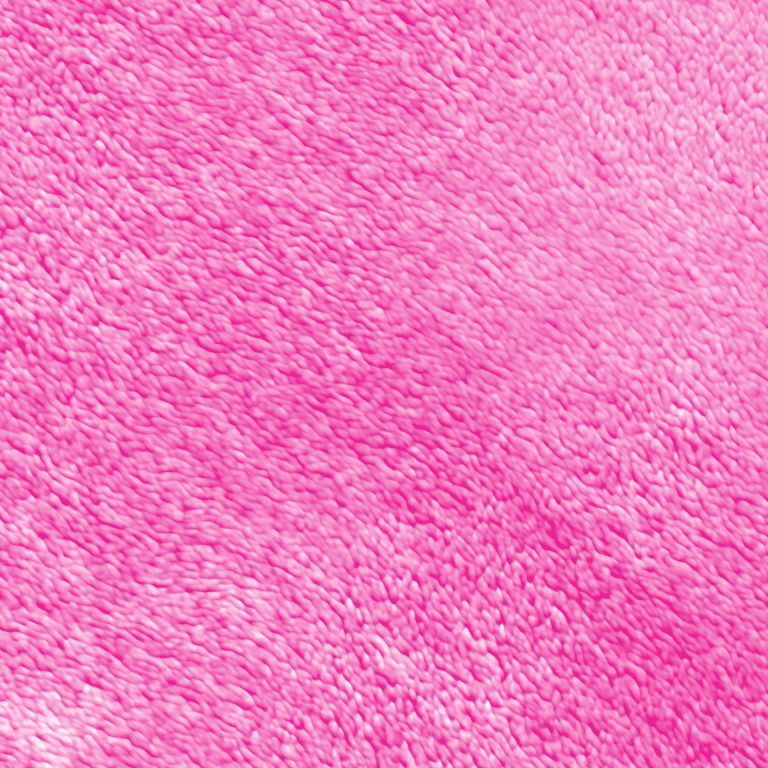
Write a Shadertoy shader that draws this texture.

```glsl
// Pink plush fleece: short combed tufts over soft folds of light and shade.

const vec3  DEEP_PINK     = vec3(0.93, 0.26, 0.64);
const vec3  PALE_PINK     = vec3(0.98, 0.75, 0.88);
const float BASE_TONE     = 0.48;
const float TUFTS         = 98.0;   // tufts across the canvas
const float TUFT_STRETCH  = 1.42;   // length gain, width shrinks by the same
const float TUFT_SOFTNESS = 5.2;    // higher gives crisper tuft borders
const float LIT_GAIN      = 0.92;   // light side against shadow side
const float CREVICE_GAIN  = 0.62;   // darkness of the gaps
const float TUFT_VARIETY  = 0.50;   // brightness spread between tufts
const float CLUMP_GAIN    = 0.30;
const float FIBRE_GAIN    = 0.30;
const float FOLD_GAIN     = 0.80;
const vec2  LIGHT_DIR     = vec2(0.45, 0.89);

// Broad folds: centre x, centre y, radius, brightness change
const int FOLD_COUNT = 11;
const vec4 FOLDS[FOLD_COUNT] = vec4[](
    vec4(0.93, 0.82, 0.28,  0.30),
    vec4(0.06, 0.05, 0.08,  0.58),
    vec4(0.29, 0.20, 0.06,  0.28),
    vec4(0.06, 0.70, 0.14,  0.13),
    vec4(0.90, 0.54, 0.06,  0.16),
    vec4(0.62, 0.09, 0.06,  0.18),
    vec4(0.45, 0.26, 0.09,  0.14),
    vec4(0.92, 0.08, 0.20, -0.32),
    vec4(0.52, 0.43, 0.18, -0.18),
    vec4(0.72, 0.26, 0.12, -0.14),
    vec4(0.33, 0.63, 0.14, -0.07));

float hash(vec2 p) {
    return fract(sin(dot(p, vec2(127.1, 311.7))) * 43758.5453);
}

vec2 hash2(vec2 p) {
    return vec2(hash(p), hash(p + 57.3));
}

float noise(vec2 p) {
    vec2 i = floor(p), f = fract(p);
    f = f * f * (3.0 - 2.0 * f);
    return mix(mix(hash(i), hash(i + vec2(1, 0)), f.x),
               mix(hash(i + vec2(0, 1)), hash(i + vec2(1, 1)), f.x), f.y);
}

// Coordinates along and across a direction given by its angle
vec2 alongAcross(vec2 p, float angle) {
    float c = cos(angle), s = sin(angle);
    return vec2(c * p.x + s * p.y, c * p.y - s * p.x);
}

// Angle in which the pile is brushed
float pileAngle(vec2 uv) {
    float upper = mix(-0.70, -1.15, smoothstep(0.3, 0.9, uv.x));
    float lower = mix(-0.15, -1.05, smoothstep(0.0, 0.7, uv.x));
    float swirl = noise(uv * 5.0 + 3.7) - 0.5;
    return mix(lower, upper, smoothstep(0.1, 0.6, uv.y)) + 0.9 * swirl;
}

float foldTone(vec2 uv) {
    float tone = 0.12 * (noise(uv * 6.0 + 11.0) - 0.5);
    for (int i = 0; i < FOLD_COUNT; i++) {
        vec2 d = (uv - FOLDS[i].xy) / FOLDS[i].z;
        tone += FOLDS[i].w * exp(-dot(d, d));
    }
    return FOLD_GAIN * tone;
}

// Relief of overlapping stretched tufts, about zero on average
float tuftRelief(vec2 p, float angle) {
    vec2 cell = floor(p);
    float total = 1e-6, lit = 0.0, variety = 0.0;
    for (int y = -2; y <= 2; y++)
    for (int x = -2; x <= 2; x++) {
        vec2 id = cell + vec2(x, y);
        vec2 d = p - id - hash2(id);
        float shade = hash(id + 19.1);
        float turn = 0.9 * (hash(id + 83.7) - 0.5);
        vec2 q = alongAcross(d, angle + turn) * vec2(1.0 / TUFT_STRETCH, TUFT_STRETCH);
        float weight = exp(-TUFT_SOFTNESS * dot(q, q));
        total += weight;
        lit += weight * dot(d, LIGHT_DIR);
        variety += weight * (shade - 0.5);
    }
    float depth = -log(total) / TUFT_SOFTNESS;
    return (LIT_GAIN * lit + TUFT_VARIETY * variety) / total
         + CREVICE_GAIN * (0.12 - depth);
}

void mainImage(out vec4 fragColor, in vec2 fragCoord) {
    vec2 uv = fragCoord / iResolution.y;
    float angle = pileAngle(uv);

    // Tufts grow finer and flatter towards the smooth upper right
    vec2 p = TUFTS * (uv + 0.06 * uv * uv);
    p += 0.6 * vec2(noise(uv * 30.0), noise(uv * 30.0 + 41.0));
    float smoothArea = smoothstep(0.45, 0.75, uv.x) * smoothstep(0.3, 0.65, uv.y);
    float contrast = mix(1.08, 0.70, smoothArea);
    contrast *= 0.85 + 0.3 * noise(uv * 9.0 + 5.0);

    // Clumped streaks and fine fibres follow a fixed combing direction
    vec2 streak = alongAcross(uv, -0.70);
    float clump = noise(streak * vec2(22.0, 66.0)) - 0.5;
    float fibre = noise(streak * vec2(150.0, 270.0)) - 0.5;

    float tone = BASE_TONE + foldTone(uv);
    tone += contrast * (tuftRelief(p, angle) + CLUMP_GAIN * clump + FIBRE_GAIN * fibre);
    tone = clamp(tone, -0.25, 1.5);

    fragColor = vec4(clamp(mix(DEEP_PINK, PALE_PINK, tone), 0.0, 1.0), 1.0);
}
```
